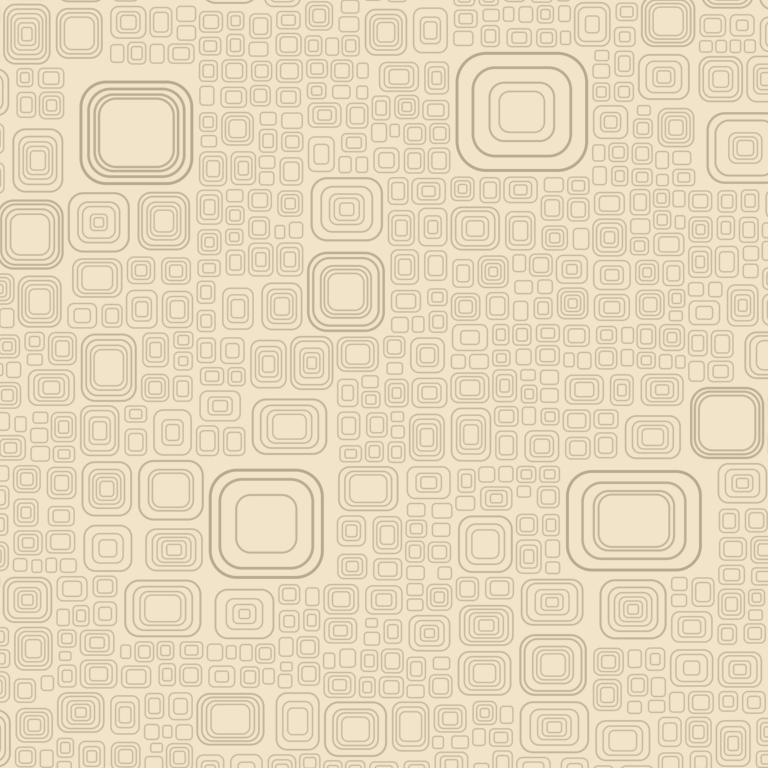
Give the GLSL for this pattern, as a three.js fragment shader.

```glsl
// Packed rounded boxes with concentric outlines in taupe on cream.
// A pinwheel grid of rectangles is cut again and again into smaller leaves;
// each leaf holds one box, drawn as a nest of soft distance-field contours.

varying vec2 vUv;

const vec3 CREAM = vec3(0.945, 0.895, 0.785);
const vec3 TAUPE = vec3(0.70, 0.65, 0.54);

const float GRID = 6.0;          // coarse cells across the canvas
const float JITTER = 0.14;       // wander of grid corners, in cells
const float BLOCK = 3.0;         // one uncut large cell per block of cells
const float MEDIUM_MAX = 0.122;  // longer leaves are always cut
const float SMALL_MAX = 0.055;   // shorter squarish leaves are never cut
const float TINY = 0.036;        // no leaf below this is cut
const float KEEP = 0.40;         // chance that a medium leaf stays whole
const float LEAF_ASPECT = 1.45;
const float BOX_ASPECT = 1.35;
const float CORNER = 0.50;       // corner radius over the short half side
const float RING_GAP = 0.0046;   // least distance between outlines
const float RING_MIN = 0.0055;   // least half side of an outline
const float THIN = 0.00095;      // half widths of the outlines
const float THICK = 0.0019;
const float SOFT = 0.0011;       // edge blur

float hash(vec2 p) {
  vec3 q = fract(p.xyx * 0.1031);
  q += dot(q, q.yzx + 33.33);
  return fract((q.x + q.y) * q.z);
}

float vary(float seed, float slot) {
  return hash(vec2(seed * 913.7 + slot * 7.31, slot * 17.9 + 3.0));
}

vec2 gridCorner(vec2 id) {
  vec2 wander = vec2(hash(id + 41.0), hash(id + 87.0)) * 2.0 - 1.0;
  return (id + 0.5 + JITTER * wander) / GRID;
}

// Rectangle (low, high) of a cell; checker parity makes the pinwheel.
vec4 cellRect(vec2 id) {
  vec2 a = gridCorner(id);
  vec2 b = gridCorner(id + vec2(1.0, 0.0));
  vec2 c = gridCorner(id + vec2(0.0, 1.0));
  vec2 d = gridCorner(id + 1.0);
  bool even = mod(id.x + id.y, 2.0) < 0.5;
  return even ? vec4(a.x, b.y, d.x, c.y) : vec4(c.x, a.y, b.x, d.y);
}

bool isLargeCell(vec2 id) {
  vec2 block = floor(id / BLOCK);
  vec2 pick = floor(2.0 * vec2(hash(block + 12.0), hash(block + 59.0)));
  return all(lessThan(abs(id - block * BLOCK - pick), vec2(0.5)));
}

float roundBox(vec2 p, vec2 halfSize, float radius) {
  vec2 q = abs(p) - halfSize + radius;
  return length(max(q, 0.0)) + min(max(q.x, q.y), 0.0) - radius;
}

// Cuts the rectangle around p across its long side until a leaf remains.
vec4 findLeaf(vec2 p, vec4 rect, inout float seed) {
  for (int i = 0; i < 8; i++) {
    vec2 size = rect.zw - rect.xy;
    float longSide = max(size.x, size.y);
    bool squarish = longSide < LEAF_ASPECT * min(size.x, size.y);
    bool kept = longSide < MEDIUM_MAX && vary(seed, 1.0) < KEEP;
    if (longSide < TINY || (squarish && (longSide < SMALL_MAX || kept))) break;
    float ratio = mix(0.36, 0.64, vary(seed, 2.0));
    vec2 cut = rect.xy + size * ratio;
    bool upper;
    if (size.x > size.y) {
      upper = p.x >= cut.x;
      if (upper) rect.x = cut.x; else rect.z = cut.x;
    } else {
      upper = p.y >= cut.y;
      if (upper) rect.y = cut.y; else rect.w = cut.y;
    }
    seed = vary(seed, upper ? 3.0 : 4.0);
  }
  return rect;
}

// Coverage of the nested outlines of the box inside a leaf.
float nestedOutlines(vec2 p, vec4 leaf, float seed) {
  vec2 room = 0.5 * (leaf.zw - leaf.xy);
  room -= 0.0018 + 0.04 * min(room.x, room.y);
  vec2 halfSize = min(room, room.yx * BOX_ASPECT) * mix(0.88, 1.0, vary(seed, 5.0));
  vec2 shift = 2.0 * vec2(vary(seed, 6.0), vary(seed, 7.0)) - 1.0;
  p -= 0.5 * (leaf.xy + leaf.zw) + (room - halfSize) * shift;

  float shortHalf = min(halfSize.x, halfSize.y);
  float rings = 3.0 + floor(3.5 * vary(seed, 8.0));
  float spread = mix(0.12, 0.42, vary(seed, 9.0));
  float scale = 1.0;
  float ink = 0.0;
  for (int i = 0; i < 6; i++) {
    float reach = shortHalf * scale;
    if (float(i) >= rings || reach < RING_MIN) break;
    float weight = smoothstep(0.012, 0.07, reach);
    float width = mix(THIN, THICK, weight);
    float dist = abs(roundBox(p, halfSize * scale, CORNER * reach));
    float line = 1.0 - smoothstep(width - SOFT, width + SOFT, dist);
    ink = max(ink, line * mix(0.66, 0.95, weight));
    float inset = scale * spread * mix(0.5, 1.3, vary(seed, 10.0 + float(i)));
    scale -= max(inset, RING_GAP / shortHalf);
  }
  return ink;
}

void main() {
  // Find the pinwheel cell that holds this point.
  vec2 base = floor(vUv * GRID - 0.5);
  vec2 cell = base;
  vec4 rect = cellRect(base);
  for (int y = -1; y <= 1; y++) {
    for (int x = -1; x <= 1; x++) {
      vec2 id = base + vec2(float(x), float(y));
      vec4 r = cellRect(id);
      if (all(greaterThanEqual(vUv, r.xy)) && all(lessThan(vUv, r.zw))) {
        cell = id;
        rect = r;
      }
    }
  }
  float seed = hash(cell + 23.0);
  if (!isLargeCell(cell)) rect = findLeaf(vUv, rect, seed);
  gl_FragColor = vec4(mix(CREAM, TAUPE, nestedOutlines(vUv, rect, seed)), 1.0);
}
```
